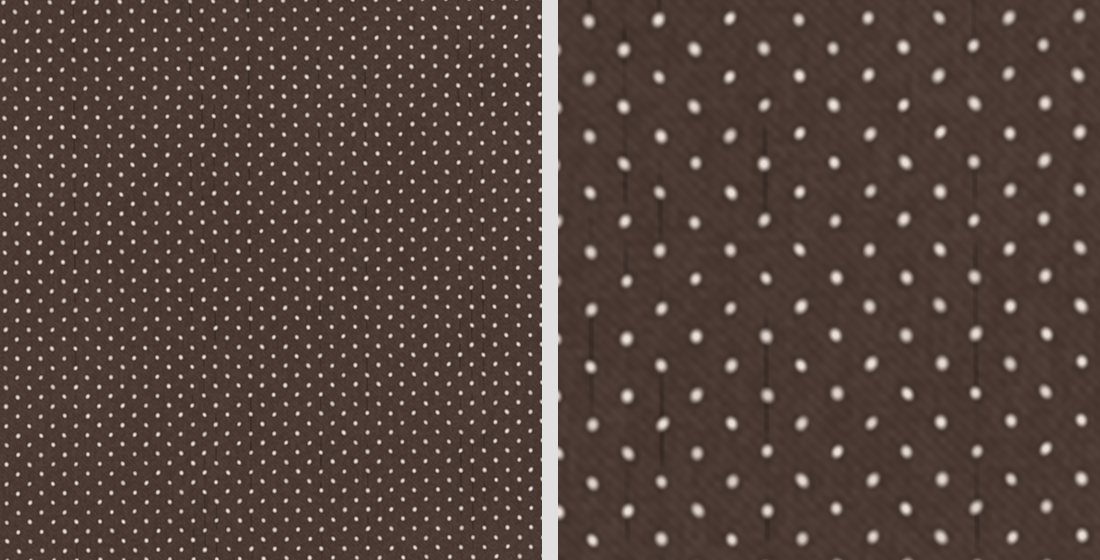
Left: the whole. Right: its middle third, enlarged.
Write a WebGL 1 fragment shader that draws this pattern.

```glsl
precision highp float;

uniform vec2 u_resolution;

const vec3 BROWN_DARK = vec3(0.265, 0.202, 0.176);
const vec3 BROWN_LIGHT = vec3(0.318, 0.248, 0.226);
const vec3 DOT_CREAM = vec3(0.92, 0.875, 0.85);

// Lattice in units of canvas height
const vec2 SPACING = vec2(0.041615, 0.034375);
const vec2 ANCHOR = vec2(0.48698, 0.63854);
const vec2 SKEW = vec2(0.0065, -0.0091);

float hash(vec2 p) {
    vec3 q = fract(p.xyx * vec3(0.1031, 0.1030, 0.0973));
    q += dot(q, q.yzx + 33.33);
    return fract((q.x + q.y) * q.z);
}

float valueNoise(vec2 p) {
    vec2 cell = floor(p);
    vec2 f = fract(p);
    f = f * f * (3.0 - 2.0 * f);
    float low = mix(hash(cell), hash(cell + vec2(1.0, 0.0)), f.x);
    float high = mix(hash(cell + vec2(0.0, 1.0)), hash(cell + 1.0), f.x);
    return mix(low, high, f.y);
}

// Fine twill, yarn grain and broad unevenness, centred on zero
float weave(vec2 uv) {
    float twill = sin(6.28318 * dot(uv, vec2(118.0, 124.0)));
    float grain = valueNoise(uv * 230.0 + 17.0) - 0.5;
    float yarn = valueNoise(uv * vec2(250.0, 28.0) + 71.0) - 0.5;
    float broad = valueNoise(uv * 7.0 + 5.0) - 0.5;
    return 0.13 * twill + 0.75 * grain + 0.3 * yarn + 0.2 * broad;
}

// Broken dark threads along a few of the dot columns
float darkThread(vec2 lattice, vec2 uv) {
    float column = lattice.x * 2.0;
    float id = floor(column + 0.5);
    float offset = abs(column - id) * SPACING.x * 0.5;
    float chosen = step(0.82, hash(vec2(id + 90.0, 31.0)));
    float broken = smoothstep(0.3, 0.8, valueNoise(vec2(id * 3.0 + 200.0, uv.y * 45.0)));
    return chosen * broken * (1.0 - smoothstep(0.0006, 0.0024, offset));
}

// x: dot coverage, y: faint shadow around the dot
vec2 dotLayer(vec2 lattice, float seed) {
    vec2 id = floor(lattice + 0.5);
    vec2 key = id + 100.0 + seed;
    vec2 jitter = vec2(hash(key + 3.7), hash(key + 51.3)) - 0.5;
    vec2 local = (lattice - id) * SPACING - jitter * 0.0014;

    // Slightly tall, leaning ovals
    local.x += local.y * (hash(key + 23.1) - 0.5) * 0.5;
    local *= vec2(1.06, 0.94);
    float radius = length(local) / mix(0.92, 1.08, hash(key + 77.9));

    float blur = 0.5 / u_resolution.y;
    float cover = 1.0 - smoothstep(0.0008, 0.0051 + blur, radius);
    float strength = mix(0.88, 1.04, hash(key + 140.5));
    float ring = smoothstep(0.003, 0.0058, radius)
               * (1.0 - smoothstep(0.0058, 0.0088, radius));
    return vec2(cover * strength, ring);
}

void main() {
    vec2 uv = gl_FragCoord.xy / u_resolution.y;
    vec2 offset = uv - ANCHOR;
    vec2 lattice = (offset + SKEW * offset.yx) / SPACING;

    // Cloth
    float tone = 0.55 + weave(uv);
    vec3 color = mix(BROWN_DARK, BROWN_LIGHT, tone);
    color *= 1.0 - 0.2 * darkThread(lattice, uv);

    // Two interleaved grids form the staggered dots
    vec2 dots = max(dotLayer(lattice, 0.0), dotLayer(lattice - 0.5, 300.0));
    color *= 1.0 - 0.07 * dots.y;
    color = mix(color, DOT_CREAM, min(dots.x, 1.0));

    gl_FragColor = vec4(color, 1.0);
}
```
